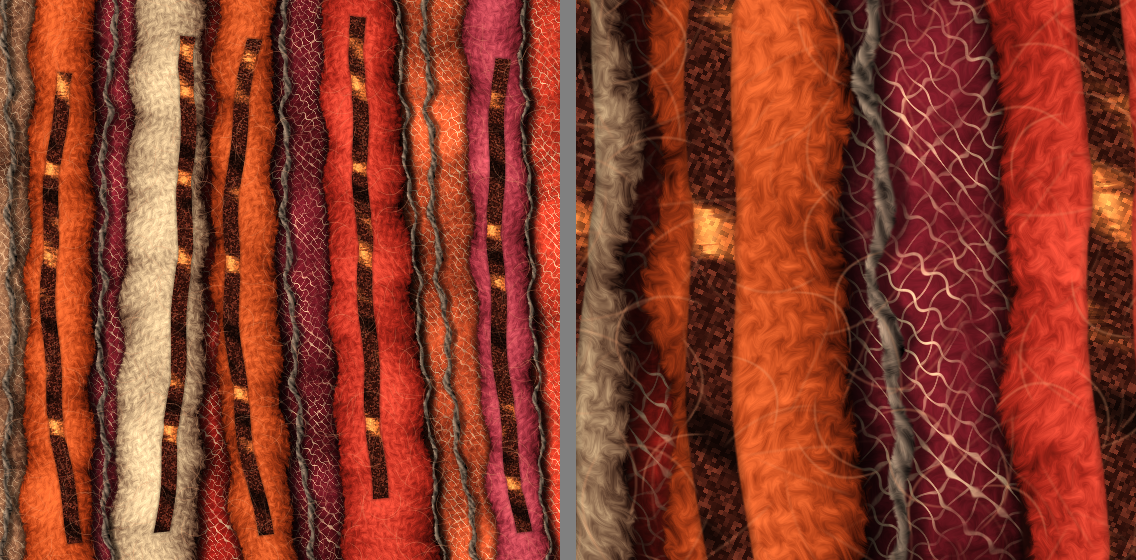
Left, the full canvas; right, a detail of the centre.
Give the GLSL for this texture, as a three.js fragment shader.

```glsl
// Upright rolls of felt stitched with glinting copper ribbon, set between
// strips of knitted net with wavy grey cords. Every part follows a curve through
// its x at top, middle and bottom; layered sines give lumps, fibres and folds.
varying vec2 vUv;

float hash(vec2 p) {
  return fract(sin(dot(p, vec2(127.1, 311.7))) * 43758.5);
}

// Layered, turned and warped sines, roughly -1 to 1
float waves(vec2 p) {
  float sum = 0., amp = .6;
  for (int i = 0; i < 5; i++) {
    p = mat2(.8, .6, -.6, .8) * p * 1.6 + vec2(1.7, .9);
    p += .7 * sin(p.yx * 1.1);
    sum += amp * sin(p.x) * sin(p.y);
    amp *= .7;
  }
  return sum;
}

// Parabola through k.x, k.y, k.z at t = 0, 0.5, 1
float curve(vec3 k, float t) {
  return k.x * (1. - t) * (1. - 2. * t) + k.y * 4. * t * (1. - t) + k.z * t * (2. * t - 1.);
}

// Shadows turn redder as they deepen
vec3 shade(vec3 tint, float light) {
  return tint * pow(vec3(clamp(light, .03, 1.25)), vec3(.9, 1.15, 1.2));
}

// Coloured wadding under a fine, worn diamond net
void net(inout vec3 col, vec2 p, vec3 mid, float halfW, vec3 tint) {
  float x = p.x - curve(mid, 1. - p.y), u = x / halfW;
  float lump = waves(vec2(p.x * 6. + mid.x * 40., p.y * 7.));
  float light = .24 + .6 * sqrt(max(1. - u * u, 0.)) + .32 * lump + .17 * waves(p * 170.);
  vec2 q = vec2(x * 60., p.y * 54.) + .3 * vec2(sin(p.y * 43. + x * 30.), sin(x * 90. + p.y * 19.));
  q += .09 * sin(q.yx * 7.);
  vec2 d = abs(fract(vec2(q.x + q.y, q.x - q.y)) - .5);
  float thread = max(smoothstep(.1, .03, d.x), .6 * smoothstep(.1, .03, d.y));
  float worn = clamp(.62 + .5 * waves(p * 25. + mid.x * 9.), .08, 1.);
  vec3 strip = shade(tint, light);
  strip = mix(strip, vec3(.98, .8, .62) * (.32 + .72 * light), thread * worn);
  col = mix(col, strip, smoothstep(.002, -.002, abs(x) - halfW));
}

// Fuzzy, puckered roll casting a shadow around it
void felt(inout vec3 col, vec2 p, vec3 mid, vec3 halfW, vec3 tint) {
  float t = 1. - p.y, seed = mid.x * 40.;
  float x = p.x - curve(mid, t) + .004 * sin(p.y * 31. + seed);
  float fibre = waves(p * vec2(190., 150.) + 2. * sin(p.yx * 37.));
  float w = curve(halfW, t) + .004 * sin(p.y * 47. + seed * 2.) + .002 * fibre;
  float u = x / w;
  col *= 1. - .76 * smoothstep(.022, -.004, abs(x - .005) - w);
  float lump = waves(vec2(p.x * 8. + seed, p.y * 9.));
  float pucker = pow(.5 + .5 * sin(p.y * 52. + seed + 2. * lump + u), 6.);
  float light = .25 + .66 * pow(max(1. - u * u, 0.), .6) - .1 * u;
  light += .16 * lump + .15 * fibre - .16 * pucker * (.3 + .7 * abs(u));
  vec3 wool = shade(tint, light);
  wool = mix(wool, vec3(1., .68, .5), .17 * smoothstep(.65, 1.1, light));
  col = mix(col, wool, smoothstep(.003, -.003, abs(x) - w));
}

// Metallic ribbon: dark grainy lengths broken by bright folds
void ribbon(inout vec3 col, vec2 p, vec3 mid, vec2 ends) {
  float span = ends.y - ends.x, t = (1. - p.y - ends.x) / span, seed = mid.x * 60.;
  float x = p.x - curve(mid, t) + .003 * sin(p.y * 29. + seed);
  float fold = sin(p.y * 37. + seed + 1.6 * sin(p.y * 17. + seed)) + .5 * sin(p.y * 83. + x * 60. + seed);
  float w = .0138 - .002 * smoothstep(.5, 1.4, fold);
  float edge = max(abs(x) - w, max(-t, t - 1.) * span + .1 * x);
  float grain = hash(floor(mat2(.9, .4, -.4, .9) * p * 380.));
  float glint = smoothstep(.55, 1.4, fold + .3 * waves(p * vec2(30., 140.)));
  vec3 metal = mix(vec3(.16, .05, .03), vec3(.5, .21, .14), grain * grain);
  metal = mix(metal, vec3(1., .5, .22) * (.6 + .5 * grain), glint * .9);
  metal += vec3(.35, .3, .16) * smoothstep(.8, 1., glint) * smoothstep(w, 0., abs(x + .003));
  metal *= 1. - .6 * smoothstep(-.7, -1.3, fold);
  col *= 1. - .35 * smoothstep(.006, -.002, edge);
  col = mix(col, metal, smoothstep(.001, -.001, edge));
}

// Rough grey yarn
void cord(inout vec3 col, vec2 p, vec3 mid, float w) {
  float seed = mid.x * 50., rough = waves(p * 150.);
  float x = p.x - curve(mid, 1. - p.y) + .005 * sin(p.y * 41. + seed + sin(p.y * 23.));
  x += .0025 * sin(p.y * 103. + seed) + .0012 * rough;
  float width = w * (1. + .3 * sin(p.y * 83. + seed));
  float twist = sin(p.y * 290. + x * 600. + 3. * sin(p.y * 61.));
  float light = .72 + .2 * twist - .25 * x / w + .35 * rough;
  col *= 1. - .5 * smoothstep(.01, 0., abs(x - .004) - width);
  col = mix(col, vec3(.56, .47, .39) * light, .92 * smoothstep(.0015, -.0015, abs(x) - width));
}

// Stray curved hairs, one to a cell in several turned grids
void hairs(inout vec3 col, vec2 p) {
  for (int i = 0; i < 6; i++) {
    p = mat2(.8, .6, -.6, .8) * p + .37;
    float h = hash(floor(p * 15.) + float(i)), a = h * 40.;
    vec2 q = mat2(cos(a), sin(a), -sin(a), cos(a)) * (fract(p * 15.) - .5);
    float hair = smoothstep(.024, 0., abs(q.y - (h * 3. - 1.5) * q.x * q.x)) * smoothstep(.5, .3, length(q));
    col = mix(col, vec3(.95, .64, .45), .3 * h * hair);
  }
}

void main() {
  vec2 p = vUv;
  vec3 col = vec3(.2, .05, .04);
  net(col, p, vec3(.02, .015, .01), .055, vec3(.72, .5, .35));
  net(col, p, vec3(.206, .189, .182), .048, vec3(.6, .15, .2));
  net(col, p, vec3(.375, .374, .388), .045, vec3(.68, .13, .1));
  net(col, p, vec3(.531, .539, .573), .052, vec3(.46, .1, .14));
  net(col, p, vec3(.766, .792, .844), .07, vec3(.9, .35, .18));
  net(col, p, vec3(.97, .985, 1.01), .06, vec3(.9, .25, .16));

  felt(col, p, vec3(.115, .107, .103), vec3(.057, .058, .064), vec3(.95, .36, .13));
  felt(col, p, vec3(.302, .294, .275), vec3(.06, .073, .077), vec3(1., .89, .68));
  felt(col, p, vec3(.44, .438, .479), vec3(.05, .057, .052), vec3(.95, .37, .14));
  felt(col, p, vec3(.638, .663, .703), vec3(.065, .074, .086), vec3(.93, .23, .16));
  felt(col, p, vec3(.883, .898, .934), vec3(.052, .05, .046), vec3(.86, .28, .36));

  ribbon(col, p, vec3(.117, .088, .137), vec2(.13, .97));
  ribbon(col, p, vec3(.335, .325, .29), vec2(.065, .95));
  ribbon(col, p, vec3(.453, .413, .475), vec2(.07, .955));
  ribbon(col, p, vec3(.638, .651, .678), vec2(.03, .89));
  ribbon(col, p, vec3(.896, .888, .934), vec2(.105, .95));

  cord(col, p, vec3(.01, .02, .005), .005);
  cord(col, p, vec3(.206, .182, .195), .005);
  cord(col, p, vec3(.512, .516, .562), .005);
  cord(col, p, vec3(.762, .785, .853), .005);
  cord(col, p, vec3(.707, .745, .788), .003);
  cord(col, p, vec3(.93, .949, .98), .003);
  hairs(col, p);
  gl_FragColor = vec4(clamp(col, 0., 1.), 1.);
}
```
